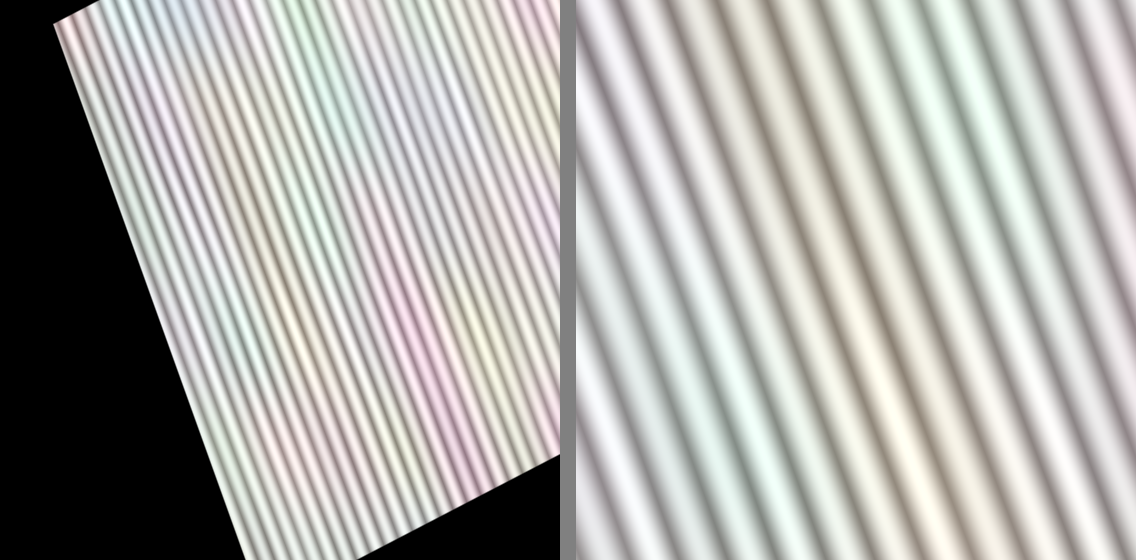
Left, the full canvas; right, a detail of the centre.
A Shadertoy shader for this pattern:

```glsl
// Tilted sheet of fine pale corrugated ridges with faint colour shimmer on black.

const vec2  CORNER       = vec2(0.095, 0.957);  // upper left corner of the sheet
const float EDGE_LEAN    = 0.359;   // sideways run of the left edge per unit of drop
const float END_SLOPE    = 0.520;   // rise of the top and bottom edges
const float BOTTOM_START = -0.331;  // height of the bottom edge at x = 0
const float RIDGE_LEAN   = 0.370;   // sideways run of the ridges per unit of drop
const float RIDGE_PERIOD = 0.0296;  // horizontal spacing of the ridges
const float RIDGE_PHASE  = 0.80;
const float RIDGE_POWER  = 0.62;    // below 1 narrows the valleys
const float WOBBLE       = 0.10;    // sideways drift, in ridges
const float TINT         = 0.045;   // strength of the colour shimmer
const vec3  VALLEY       = vec3(0.545, 0.515, 0.512);
const vec3  CREST        = vec3(0.975, 0.972, 0.970);
const vec3  WARM_LIGHT   = vec3(1.015, 0.995, 0.970);
const float TAU          = 6.2831853;

float hash(vec2 p) {
    return fract(sin(dot(p, vec2(127.1, 311.7))) * 43758.5453);
}

float noise(vec2 p) {
    vec2 cell = floor(p);
    vec2 f = fract(p);
    f = f * f * (3.0 - 2.0 * f);
    float low  = mix(hash(cell), hash(cell + vec2(1, 0)), f.x);
    float high = mix(hash(cell + vec2(0, 1)), hash(cell + vec2(1, 1)), f.x);
    return mix(low, high, f.y);
}

// Coverage of the sheet: 1 inside, 0 outside, smooth across one pixel.
float sheetMask(vec2 p, float pixel) {
    vec2 d = p - CORNER;
    float left   = (d.x + EDGE_LEAN * d.y) / length(vec2(1.0, EDGE_LEAN));
    float endLen = length(vec2(1.0, END_SLOPE));
    float top    = (END_SLOPE * d.x - d.y) / endLen;
    float bottom = (p.y - BOTTOM_START - END_SLOPE * p.x) / endLen;
    float inside = min(left, min(top, bottom));
    return smoothstep(-pixel, pixel, inside);
}

vec3 ridges(vec2 p) {
    // Ridge number across, drifting a little along its length
    vec2 d = p - CORNER;
    float across = (d.x + RIDGE_LEAN * d.y) / RIDGE_PERIOD - RIDGE_PHASE;
    across += WOBBLE * (2.0 * noise(vec2(across * 0.3, p.y * 4.0)) - 1.0);

    // Rounded profile: bright crest, narrower grey valley
    float wave = 0.5 + 0.5 * cos(TAU * across);
    float profile = pow(wave, RIDGE_POWER);

    // Uneven crests and valleys, with softer contrast to the upper right
    float id = floor(across + 0.5);
    float crestGain = mix(0.93, 1.03, noise(vec2(id * 3.7, p.y * 5.0)));
    float fade = 0.22 * smoothstep(0.9, 1.8, p.x + p.y);
    fade += 0.24 * noise(vec2(across * 0.4 + 19.0, p.y * 6.0)) - 0.08;
    vec3 valley = mix(VALLEY, CREST, fade);
    vec3 color = mix(valley, CREST * crestGain, profile);

    // Pink, green and blue shimmer, elongated along the ridges
    vec2 q = vec2(across * 0.28, p.y * 5.0);
    vec3 shimmer = vec3(noise(q), noise(q + 31.0), noise(q + 67.0)) - 0.5;
    shimmer -= dot(shimmer, vec3(1.0 / 3.0));
    color += 2.0 * TINT * shimmer;

    // Warmer light toward the right
    return color * mix(vec3(1.0), WARM_LIGHT, smoothstep(0.4, 1.0, p.x));
}

void mainImage(out vec4 fragColor, in vec2 fragCoord) {
    vec2 p = fragCoord / iResolution.y;
    float mask = sheetMask(p, 1.0 / iResolution.y);
    fragColor = vec4(clamp(ridges(p), 0.0, 1.0) * mask, 1.0);
}
```
